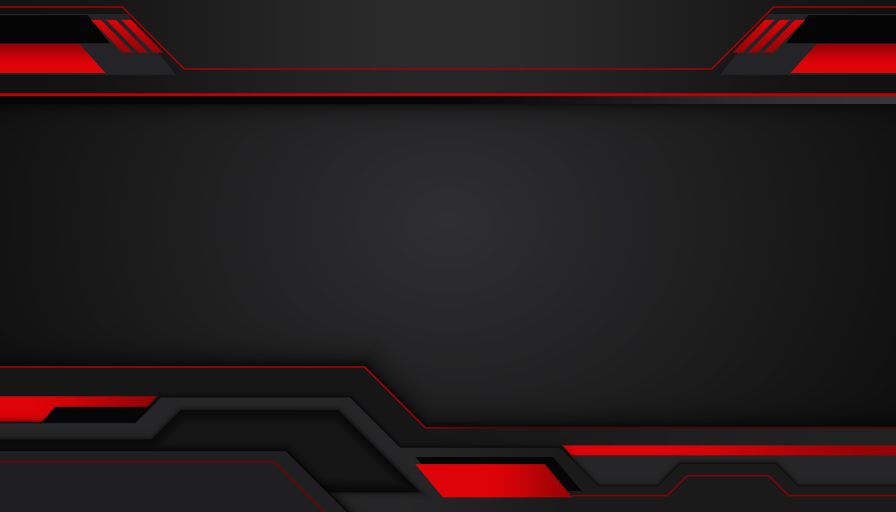
This background is drawn by a WebGL 1 fragment shader. Its source:

```glsl
precision highp float;
// Dark angular control-panel background with layered plates and red trim.

#define GRID vec2(768.0, 438.0)
#define GLOW_CENTER vec2(384.0, 190.0)
#define GLOW_RADIUS vec2(450.0, 360.0)
#define GLOW_GRAY vec3(0.185, 0.185, 0.192)
#define EDGE_GRAY vec3(0.055, 0.055, 0.058)
#define PLATE_GRAY vec3(0.150, 0.150, 0.156)
#define DARK_GRAY vec3(0.088, 0.088, 0.092)
#define BLACK vec3(0.018, 0.018, 0.020)
#define RED vec3(0.87, 0.01, 0.03)
#define DEEP_RED vec3(0.58, 0.01, 0.02)
#define LINE_HALF 0.65

uniform vec2 u_resolution;

float fill(float d) {
  return clamp(d * u_resolution.x / GRID.x + 0.5, 0.0, 1.0);
}

float stroke(float d, float halfWidth) {
  return fill(halfWidth - abs(d));
}

// Soft shade lying outside an edge; distances are positive inside.
float shade(float d, float reach) {
  return exp(-max(-d, 0.0) / reach);
}

// Area below a level edge that drops at 45 degrees from top to bottom at x.
float ledge(vec2 p, float top, float bottom, float x) {
  float slope = (p.y - top - p.x + x) * 0.7071;
  return min(p.y - top, max(p.y - bottom, slope));
}

// Parallelogram between two heights; lean is its sideways shift per unit drop.
float slab(vec2 p, vec2 ySpan, vec2 xSpan, float lean) {
  float x = p.x - lean * (p.y - ySpan.x);
  float side = min(x - xSpan.x, xSpan.y - x) / sqrt(1.0 + lean * lean);
  return min(side, min(p.y - ySpan.x, ySpan.y - p.y));
}

vec3 drawHeader(vec3 color, vec2 p) {
  vec2 m = vec2(min(p.x, GRID.x - p.x), p.y);
  float middle = smoothstep(0.0, 384.0, m.x);

  // Header plate, shadow and lower rim
  color = mix(color, BLACK, 0.75 * shade(88.0 - p.y, 7.0));
  vec3 rim = mix(BLACK, vec3(0.21), smoothstep(330.0, 760.0, p.x));
  color = mix(color, rim, fill(89.0 - p.y));
  color = mix(color, mix(DARK_GRAY * 0.75, PLATE_GRAY, middle), fill(82.0 - p.y));
  float notch = ledge(m, 6.0, 59.0, 105.0);
  vec3 recess = mix(vec3(0.075), vec3(0.17), middle);
  color = mix(color, recess, fill(-notch));
  color = mix(color, RED * 0.72, stroke(notch, LINE_HALF));
  color = mix(color, RED * 0.85, stroke(p.y - 81.0, 1.2));

  // Mirrored corner pieces
  float corner = slab(m, vec2(12.0, 64.0), vec2(-90.0, 109.0), 0.8);
  color = mix(color, PLATE_GRAY * 0.95, fill(corner));
  float inset = slab(m, vec2(13.0, 37.0), vec2(-90.0, 75.0), 0.8);
  color = mix(color, BLACK, fill(inset));
  float block = slab(m, vec2(37.5, 62.5), vec2(-90.0, 68.0), 0.9);
  color = mix(color, mix(DEEP_RED, RED, smoothstep(36.0, 56.0, p.y)), fill(block));
  for (int i = 0; i < 3; i++) {
    float x = 78.0 + 13.0 * float(i);
    float bar = slab(m, vec2(17.0, 45.0), vec2(x, x + 8.5), 0.98);
    color = mix(color, mix(RED, DEEP_RED, (p.y - 17.0) / 28.0), fill(bar));
  }
  return color;
}

vec3 drawFooter(vec3 color, vec2 p) {
  vec2 flip = vec2(-p.x, p.y);

  // Base plate and its outline
  float base = ledge(p, 313.0, 365.0, 313.0);
  color = mix(color, BLACK, 0.8 * shade(base, 9.0));
  vec3 baseGray = mix(DARK_GRAY, PLATE_GRAY * 0.85, smoothstep(350.0, 700.0, p.x));
  color = mix(color, baseGray, fill(base));
  float fade = 1.0 - 0.5 * smoothstep(320.0, 440.0, p.x);
  color = mix(color, RED * 0.75 * fade, stroke(base - 1.0, LINE_HALF));

  // Left block, right strip and the gray face beneath it
  float block = slab(p, vec2(339.0, 361.0), vec2(-90.0, 135.0), -0.95);
  color = mix(color, mix(DEEP_RED, RED, smoothstep(150.0, 20.0, p.x)), fill(block));
  float inset = slab(p, vec2(348.0, 361.0), vec2(47.0, 160.0), -0.85);
  color = mix(color, BLACK * 1.5, fill(inset));
  float face = slab(p, vec2(389.0, 417.0), vec2(488.0, 900.0), 0.9);
  color = mix(color, PLATE_GRAY, fill(face));
  float strip = slab(p, vec2(381.0, 389.5), vec2(482.0, 900.0), 0.9);
  color = mix(color, mix(RED, DEEP_RED, smoothstep(560.0, 768.0, p.x)), fill(strip));

  // Front plate with a stepped upper edge
  float rise = ledge(flip, 340.0, 362.0, -138.0);
  float drop = min(ledge(p, 340.0, 383.0, 300.0), ledge(p, 0.0, 416.0, 97.0));
  vec2 bump = vec2(abs(p.x - 624.0), p.y);
  float front = max(min(rise, drop), ledge(bump, 397.0, 416.0, 41.0));
  color = mix(color, BLACK, 0.85 * shade(front, 2.0));
  vec3 frontGray = mix(PLATE_GRAY, DARK_GRAY * 1.15, smoothstep(330.0, 500.0, p.x));
  color = mix(color, frontGray, fill(front));
  float trim = max(ledge(bump, 407.0, 424.0, 35.0), p.y - 424.0);
  color = mix(color, RED * 0.6, stroke(trim, LINE_HALF) * fill(p.x - 490.0));

  // Sunken center and nearest left plate
  float sunken = min(ledge(flip, 351.0, 376.0, -155.0), ledge(p, 351.0, 500.0, 290.0));
  sunken = min(sunken, 421.0 - p.y);
  color = mix(color, BLACK, 0.6 * shade(sunken, 2.0));
  color = mix(color, mix(BLACK * 2.0, DARK_GRAY, smoothstep(0.0, 14.0, sunken)), fill(sunken));
  float near = ledge(p, 386.0, 500.0, 245.0);
  color = mix(color, BLACK, 0.95 * shade(near, 4.0));
  color = mix(color, PLATE_GRAY * 0.82, fill(near));
  color = mix(color, RED * 0.5, stroke(ledge(p, 395.0, 500.0, 235.0), LINE_HALF));

  // Red center block with its dark gap
  float gap = slab(p, vec2(391.0, 420.0), vec2(356.0, 474.0), 0.85);
  color = mix(color, BLACK, fill(gap));
  float tile = slab(p, vec2(397.0, 425.5), vec2(356.0, 467.0), 0.83);
  return mix(color, mix(RED, DEEP_RED, smoothstep(415.0, 500.0, p.x)), fill(tile));
}

void main() {
  // Design grid stretched over the canvas, with y measured downward
  vec2 p = gl_FragCoord.xy / u_resolution * GRID;
  p.y = GRID.y - p.y;
  float glow = length((p - GLOW_CENTER) / GLOW_RADIUS);
  vec3 color = mix(GLOW_GRAY, EDGE_GRAY, clamp(glow, 0.0, 1.0));
  color = drawHeader(color, p);
  color = drawFooter(color, p);
  gl_FragColor = vec4(color, 1.0);
}
```
